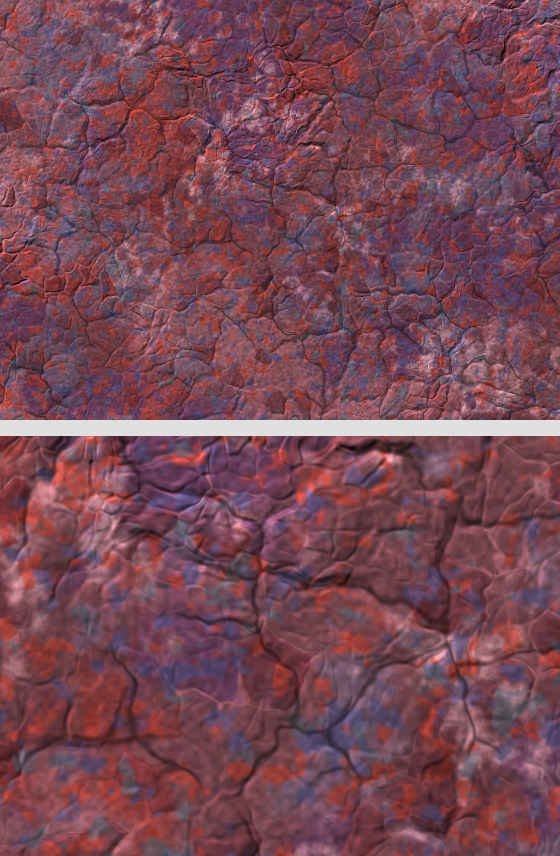
Top: the whole. Bottom: its middle third, enlarged.
Write a Shadertoy shader that draws this texture.

```glsl
// Weathered red and purple rock face: packed stones, cracks, pale crust and mineral specks.

const vec3 BROWN  = vec3(0.43, 0.25, 0.28);
const vec3 RED    = vec3(0.54, 0.23, 0.23);
const vec3 PURPLE = vec3(0.38, 0.22, 0.33);
const vec3 MAUVE  = vec3(0.44, 0.34, 0.42);
const vec3 PINK   = vec3(0.58, 0.35, 0.38);
const vec3 DARK   = vec3(0.33, 0.14, 0.18);
const vec3 CRUST  = vec3(0.74, 0.53, 0.57);
const vec3 RUST   = vec3(0.66, 0.22, 0.17);
const vec3 BLUE   = vec3(0.27, 0.28, 0.46);
const vec3 TEAL   = vec3(0.30, 0.37, 0.42);
const vec2 LIGHT  = vec2(-0.6, 0.8);

float hash(vec2 cell, float seed) {
    vec3 q = fract(cell.xyx * vec3(0.1031, 0.1030, 0.0973) + seed * 0.137);
    q += dot(q, q.yzx + 33.33);
    return fract((q.x + q.y) * q.z);
}

float noise(vec2 p, float seed) {
    vec2 i = floor(p), f = fract(p);
    f = f * f * (3.0 - 2.0 * f);
    float low = mix(hash(i, seed), hash(i + vec2(1, 0), seed), f.x);
    float high = mix(hash(i + vec2(0, 1), seed), hash(i + vec2(1, 1), seed), f.x);
    return mix(low, high, f.y);
}

// Fractal noise, centred on 0.5
float fbm(vec2 p, float seed) {
    float sum = 0.0, amp = 0.516;
    for (int i = 0; i < 5; i++) {
        sum += amp * noise(p, seed + float(i));
        p = mat2(1.6, 1.2, -1.2, 1.6) * p + 7.3;
        amp *= 0.5;
    }
    return sum;
}

// Cellular stones: x = distance to the nearest gap, y = random value of the stone
vec2 stones(vec2 p, float seed) {
    vec2 base = floor(p);
    float nearest = 9.0, second = 9.0, id = 0.0;
    for (int y = -1; y <= 1; y++)
    for (int x = -1; x <= 1; x++) {
        vec2 cell = base + vec2(x, y);
        vec2 seedPoint = cell + vec2(hash(cell, seed), hash(cell, seed + 3.0));
        float d = length(seedPoint - p);
        if (d < nearest) {
            second = nearest;
            nearest = d;
            id = hash(cell, seed + 6.0);
        } else {
            second = min(second, d);
        }
    }
    return vec2(second - nearest, id);
}

// Bends the plane so that the stones get ragged outlines
vec2 warp(vec2 p) {
    vec2 broad = vec2(fbm(p * 9.0, 11.0), fbm(p * 9.0, 21.0)) - 0.5;
    vec2 ragged = vec2(noise(p * 70.0, 31.0), noise(p * 70.0, 32.0)) - 0.5;
    return p + 0.09 * broad + 0.007 * ragged;
}

float dome(vec2 stone, float rim) {
    return smoothstep(0.0, rim, stone.x) * (0.15 + 0.85 * stone.y);
}

float relief(vec2 p) {
    vec2 q = warp(p);
    float patches = smoothstep(0.36, 0.62, fbm(p * 6.0, 41.0));
    float h = 0.008 * dome(stones(q * 10.0, 1.0), 0.22);
    h += 0.0055 * dome(stones(q * 23.0, 2.0), 0.25) * (0.35 + 0.65 * patches);
    h += 0.0024 * dome(stones(q * 50.0, 3.0), 0.3) * (1.0 - 0.6 * patches);
    return h + 0.017 * fbm(p * 17.0, 51.0);
}

// Coverage of a noisy patch, broken up by a per-stone offset
float cover(vec2 p, float scale, float seed, float offset, float lo, float hi) {
    return smoothstep(lo, hi, fbm(p * scale, seed) + offset);
}

vec3 mineral(vec2 p, vec2 big, vec2 mid) {
    float byBig = 0.16 * (big.y - 0.5), byMid = 0.2 * (mid.y - 0.5);
    float crumbs = 0.24 * (fbm(p * 48.0, 61.0) - 0.5);
    vec3 col = mix(BROWN, RED, cover(p, 6.0, 71.0, byMid + crumbs, 0.43, 0.58));
    col = mix(col, PURPLE, cover(p, 5.0, 81.0, crumbs - byMid, 0.48, 0.62));
    col = mix(col, MAUVE, 0.85 * cover(p, 7.0, 91.0, byBig + crumbs, 0.54, 0.68));
    col = mix(col, PINK, 0.85 * cover(p, 5.0, 101.0, crumbs - byBig, 0.54, 0.70));
    col = mix(col, DARK, 0.55 * smoothstep(0.72, 0.95, mid.y));
    // Pale crust and thin veins along some of the gaps
    col = mix(col, CRUST, 0.8 * cover(p, 4.5, 111.0, 2.0 * crumbs, 0.63, 0.82));
    float vein = smoothstep(0.09, 0.02, mid.x) * cover(p, 8.0, 121.0, 0.0, 0.50, 0.66);
    col = mix(col, PINK * 1.15, 0.55 * vein);
    // Scattered specks
    col = mix(col, RUST, 0.65 * cover(p, 60.0, 131.0, 0.0, 0.58, 0.72));
    col = mix(col, BLUE, 0.6 * cover(p, 52.0, 141.0, 0.0, 0.60, 0.74));
    return mix(col, TEAL, 0.55 * cover(p, 44.0, 151.0, 0.0, 0.65, 0.76));
}

void mainImage(out vec4 fragColor, in vec2 fragCoord) {
    vec2 p = fragCoord / iResolution.y + 3.0;
    vec2 q = warp(p);
    vec2 big = stones(q * 10.0, 1.0), mid = stones(q * 23.0, 2.0);
    vec3 col = mineral(p, big, mid);

    // Side light on the relief, stronger in rugged areas
    float reach = 0.0014;
    float slope = (relief(p - LIGHT * reach) - relief(p + LIGHT * reach)) / (2.0 * reach);
    float rugged = mix(0.28, 0.62, cover(p, 3.0, 161.0, 0.08 * (p.y - 3.5), 0.40, 0.66));
    col *= 1.0 + rugged * clamp(slope, -1.4, 0.9);

    // Dark gaps, broad tone and fine grain
    float gap = smoothstep(0.07, 0.0, big.x) * cover(p, 9.0, 171.0, 0.0, 0.42, 0.60);
    col *= 1.0 - 0.4 * gap;
    col *= 0.84 + 0.36 * fbm(p * 3.5, 181.0);
    col *= 0.86 + 0.28 * noise(p * 210.0, 191.0);
    fragColor = vec4(col, 1.0);
}
```
